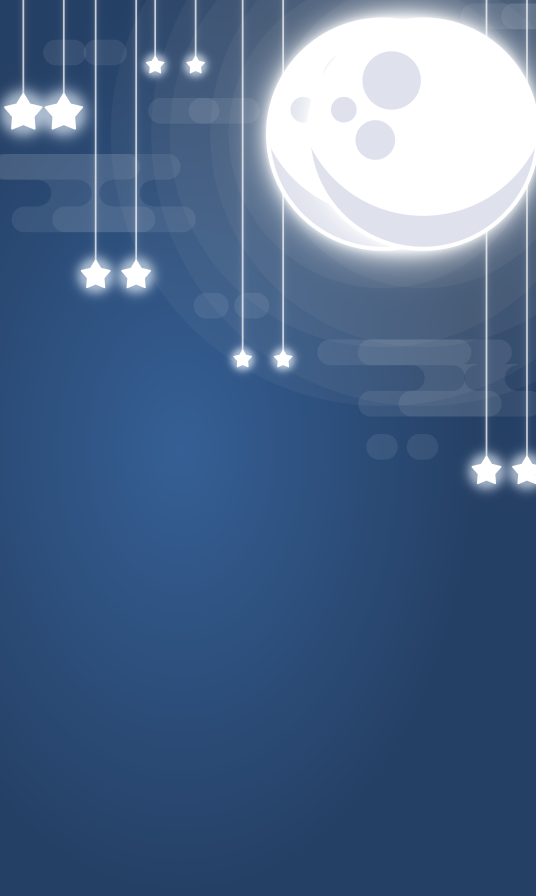
A Shadertoy shader for this background:

```glsl
// Night sky with a doubled moon, pale halos, flat clouds and hanging stars.
// Every motif is drawn twice with a sideways shift; shapes are signed distances.
// Design space: the canvas is 768 units high, y runs down from the top.

const float HEIGHT = 768.0;
const vec2 ECHO = vec2(34.7, 0.0);           // shift of the second copy
const vec3 SKY_DARK = vec3(0.145, 0.250, 0.395);
const vec3 SKY_LIGHT = vec3(0.210, 0.375, 0.585);
const vec2 SKY_CENTER = vec2(155.0, 385.0);
const vec2 SKY_RADIUS = vec2(255.0, 385.0);
const vec3 HALO_COLOR = vec3(1.0, 0.95, 0.88);
const float HALO_ALPHA = 0.042;
const float CLOUD_ALPHA = 0.075;
const float CLOUD_HALF = 11.0;               // half height of a cloud bar
const vec2 MOON = vec2(328.0, 115.0);
const float MOON_RADIUS = 100.0;
const vec3 MOON_SHADE = vec3(0.875, 0.885, 0.930);
const float STRING_ALPHA = 0.6;

// Star position and radius
const int STAR_COUNT = 5;
const vec3 STARS[STAR_COUNT] = vec3[](
    vec3(20, 97, 18), vec3(82, 236, 14), vec3(133, 56, 8.7),
    vec3(208, 308, 8.7), vec3(417, 404, 14));

// Cloud bar: left end, right end, middle height
const int BAR_COUNT = 9;
const vec3 BARS[BAR_COUNT] = vec3[](
    vec3(37, 74, 45), vec3(127, 188, 95), vec3(-40, 120, 143),
    vec3(10, 133, 188), vec3(166, 196, 262), vec3(272, 404, 302),
    vec3(307, 430, 346), vec3(314, 341, 383), vec3(395, 490, 14));

float pixel;

float fill(float d) { return clamp(0.5 - d / pixel, 0.0, 1.0); }

float disc(vec2 p, vec2 c, float r) { return length(p - c) - r; }

float bar(vec2 p, vec3 b) {
    float x = clamp(p.x, b.x + CLOUD_HALF, b.y - CLOUD_HALF);
    return disc(p, vec2(x, b.z), CLOUD_HALF);
}

// Bridge between two bars, hollowed by a round notch at each side
float bridge(vec2 p, vec3 b) {
    float h = CLOUD_HALF;
    vec2 q = abs(p - vec2(0.5 * (b.x + b.y), b.z));
    float box = max(q.x - 0.5 * (b.y - b.x) - h, q.y - h - 1.0);
    float notchL = disc(p, vec2(b.x - h, b.z), h);
    float notchR = disc(p, vec2(b.y + h, b.z), h);
    return max(box, -min(notchL, notchR));
}

float clouds(vec2 p) {
    float d = min(bridge(p, vec3(44, 85, 165.5)), bridge(p, vec3(364, 398, 324)));
    for (int i = 0; i < BAR_COUNT; i++) d = min(d, bar(p, BARS[i]));
    return d;
}

// Five pointed star, tip up, with blunted tips
float star(vec2 p, float r) {
    float sector = 6.2831853 / 5.0;
    float a = abs(mod(atan(p.x, -p.y) + 0.5 * sector, sector) - 0.5 * sector);
    vec2 q = length(p) * vec2(sin(a), cos(a));
    vec2 tip = vec2(0.0, r);
    vec2 edge = 0.57 * r * vec2(sin(0.5 * sector), cos(0.5 * sector)) - tip;
    float d = dot(q - tip, normalize(vec2(-edge.y, edge.x)));
    return max(d, length(p) - 0.95 * r);
}

vec3 paintMoon(vec3 col, vec2 p) {
    float body = disc(p, MOON, MOON_RADIUS);
    float outside = max(body, 0.0);
    col = mix(col, vec3(1.0), 0.75 * exp(-outside / 9.0));
    col = mix(col, vec3(1.0), fill(body));
    // Crescent along the lower rim, then the craters
    float shade = max(body + 3.5, -disc(p, MOON - vec2(0, 38), 108.0));
    shade = min(shade, disc(p, MOON + vec2(-27, -46), 25.0));
    shade = min(shade, disc(p, MOON + vec2(-68, -21), 11.0));
    shade = min(shade, disc(p, MOON + vec2(-41, 5), 17.0));
    return mix(col, MOON_SHADE, fill(shade));
}

vec3 paintStar(vec3 col, vec2 p, vec3 s) {
    vec2 q = p - s.xy;
    // String with a faint glow, ending at the star
    float above = fill(q.y);
    float line = fill(abs(q.x) - 0.75) * STRING_ALPHA + 0.16 * exp(-abs(q.x) / 2.0);
    col = mix(col, vec3(1.0), min(line, 1.0) * above);
    float d = star(q, s.z);
    float halo = max(length(q) - 0.65 * s.z, 0.0) / (0.40 * s.z + 1.0);
    col = mix(col, vec3(0.92, 0.96, 1.0), 0.6 * exp(-halo * halo * 0.7));
    return mix(col, vec3(1.0), fill(d));
}

void mainImage(out vec4 fragColor, in vec2 fragCoord) {
    pixel = HEIGHT / iResolution.y;
    vec2 p = vec2(fragCoord.x, iResolution.y - fragCoord.y) * pixel;

    // Sky glow
    float glow = 1.0 - clamp(length((p - SKY_CENTER) / SKY_RADIUS), 0.0, 1.0);
    vec3 col = mix(SKY_DARK, SKY_LIGHT, glow);

    // Halos and clouds
    for (int copy = 0; copy < 2; copy++) {
        vec2 q = p - float(copy) * ECHO;
        for (int ring = 0; ring < 3; ring++) {
            float r = MOON_RADIUS + 32.0 + 50.5 * float(ring);
            col = mix(col, HALO_COLOR, HALO_ALPHA * fill(disc(q, MOON, r)));
        }
        col = mix(col, vec3(1.0), CLOUD_ALPHA * fill(clouds(q)));
    }
    // Hanging stars, then the moons in front
    for (int i = 0; i < 2 * STAR_COUNT; i++)
        col = paintStar(col, p - float(i % 2) * ECHO, STARS[i / 2]);
    for (int copy = 0; copy < 2; copy++)
        col = paintMoon(col, p - float(copy) * ECHO);

    fragColor = vec4(col, 1.0);
}
```
